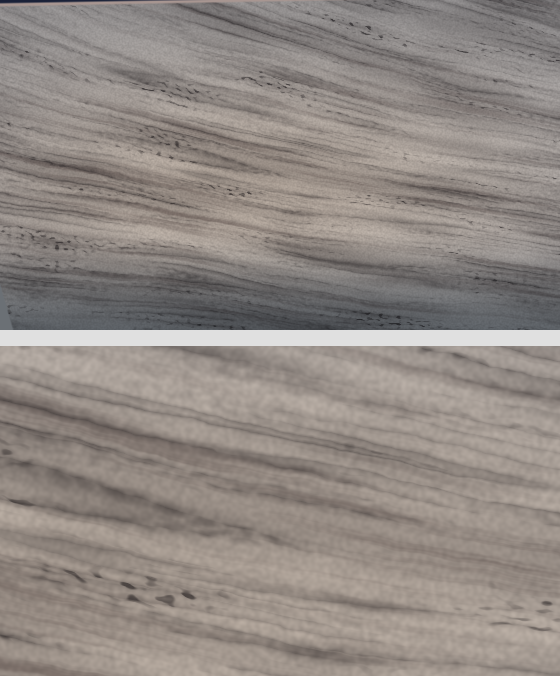
Top, the full canvas; bottom, a detail of the centre.
A Shadertoy shader for this texture:

```glsl
const vec3 PALE = vec3(0.70, 0.68, 0.665);
const vec3 TAUPE = vec3(0.57, 0.55, 0.54);
const vec3 BROWN = vec3(0.39, 0.355, 0.35);
const vec3 DARK = vec3(0.21, 0.195, 0.20);
const vec3 WARM = vec3(1.05, 1.01, 0.965);
const vec3 COOL = vec3(0.965, 0.985, 1.02);
const vec3 SHADOW = vec3(0.52, 0.565, 0.61);
const vec3 RIM = vec3(0.66, 0.59, 0.57);
const vec3 BACKDROP = vec3(0.10, 0.13, 0.22);
const vec3 SIDE = vec3(0.42, 0.44, 0.46);

const float SLOPE_LOW = 0.13;    // vein slope at the bottom
const float SLOPE_GAIN = 0.24;   // added slope towards the top
const float BEND = 0.05;         // slow waviness of the layers
const float ROUGH = 0.0035;      // ragged vein edges
const float BAND_FREQ = 7.0;
const float STRAND_FREQ = 38.0;
const float GRAIN = 0.085;
const vec2 GLOW_CENTRE = vec2(0.75, 0.42);

vec2 hashGradient(vec2 cell) {
    vec3 h = fract(cell.xyx * vec3(0.1031, 0.1030, 0.0973));
    h += dot(h, h.yzx + 33.33);
    float angle = 6.2832 * fract((h.x + h.y) * h.z);
    return vec2(cos(angle), sin(angle));
}

float gradientNoise(vec2 p) {
    vec2 i = floor(p), f = fract(p);
    vec2 u = f * f * f * (f * (f * 6.0 - 15.0) + 10.0);
    vec2 e = vec2(0.0, 1.0);
    float a = dot(hashGradient(i), f);
    float b = dot(hashGradient(i + e.yx), f - e.yx);
    float c = dot(hashGradient(i + e.xy), f - e.xy);
    float d = dot(hashGradient(i + e.yy), f - e.yy);
    return mix(mix(a, b, u.x), mix(c, d, u.x), u.y);
}

float fbm(vec2 p) {
    float sum = 0.0, amp = 1.0;
    for (int i = 0; i < 4; i++) {
        sum += amp * gradientNoise(p);
        p = p * 2.03 + 17.3;
        amp *= 0.5;
    }
    return sum;
}

// Layer coordinates: x runs along the veins, y across them
vec2 layerCoords(vec2 p) {
    float across = p.y + p.x * (SLOPE_LOW + SLOPE_GAIN * p.y);
    across += BEND * gradientNoise(vec2(p.x * 1.3, across * 2.2) + 4.7);
    across += 0.010 * gradientNoise(vec2(p.x * 5.0, across * 9.0));
    across += ROUGH * fbm(p * vec2(26.0, 45.0));
    return vec2(p.x, across);
}

// Thin line, crisp below and trailing off above
float vein(vec2 q, float width) {
    float n = gradientNoise(q);
    return exp(-abs(n) / (n > 0.0 ? width * 2.2 : width));
}

vec3 marble(vec2 p) {
    vec2 q = layerCoords(p);

    // Soft broad bands
    float band = fbm(vec2(q.x * 0.6, q.y * BAND_FREQ) + 2.4);
    float cloud = fbm(p * vec2(4.0, 7.0) + 9.0);
    vec3 color = mix(PALE, TAUPE, smoothstep(-0.45, 0.55, band + 0.25 * cloud));

    // Fine parallel strands, bundled inside the bands
    float strand = fbm(vec2(q.x * 1.1, q.y * STRAND_FREQ) + 31.0);
    float bundle = smoothstep(-0.3, 0.45, band + 0.3 * cloud);
    float streak = smoothstep(-0.1, 0.65, strand) * (0.2 + 0.8 * bundle);
    color = mix(color, BROWN, 0.68 * streak);

    // Crumbling breaks the veins into grainy runs
    float crumble = gradientNoise(vec2(q.x * 55.0, q.y * 110.0));
    float veins = 0.0;
    for (int i = 0; i < 4; i++) {
        float k = float(i);
        vec2 s = vec2(q.x * (0.5 + 0.2 * k), q.y * (9.0 + 8.0 * k)) + 13.7 * k;
        float fade = gradientNoise(vec2(q.x * 2.2, q.y * 9.0) + 5.1 * k);
        float run = smoothstep(-0.15, 0.4, fade + 0.25 * crumble);
        veins = max(veins, vein(s, 0.04 + 0.018 * k) * run);
    }
    color = mix(color, DARK, 0.66 * veins * (0.45 + 0.55 * bundle));

    // Mineral flecks strung along the veins
    float cluster = smoothstep(0.05, 0.4, gradientNoise(vec2(q.x * 3.0, q.y * 18.0) + 60.0));
    float fleck = smoothstep(0.12, 0.4, crumble) * cluster * (0.1 + 1.2 * veins);
    color = mix(color, DARK, 0.75 * min(fleck, 1.0));

    // Crystal grain on a turned grid
    vec2 g = mat2(0.8, 0.6, -0.6, 0.8) * p;
    float grain = gradientNoise(g * 165.0) + 0.5 * gradientNoise(g.yx * 83.0 + 8.0);
    return color * (1.0 + GRAIN * grain);
}

vec3 illuminate(vec3 color, vec2 p) {
    vec2 d = (p - GLOW_CENTRE) * vec2(0.9, 2.3);
    float glow = exp(-dot(d, d));
    vec3 light = mix(COOL, WARM, glow) * (0.93 + 0.09 * glow);
    light *= mix(1.0, 0.92, smoothstep(0.6, 1.0, p.y));
    return color * mix(SHADOW, light, smoothstep(-0.04, 0.31, p.y));
}

void mainImage(out vec4 fragColor, in vec2 fragCoord) {
    vec2 p = fragCoord / iResolution.y;
    float soft = 1.2 / iResolution.y;
    vec3 color = illuminate(marble(p), p);

    // Lit upper rim with the backdrop above it
    float rim = p.y - (0.981 + 0.018 * p.x);
    color = mix(color, RIM, smoothstep(-soft, soft, rim));
    color = mix(color, BACKDROP, smoothstep(-soft, soft, rim - 0.009));

    // Slanted slab edge in the lower left corner
    float side = 0.040 - 0.29 * p.y - p.x;
    color = mix(color, SIDE, smoothstep(-soft, soft, side));

    fragColor = vec4(clamp(color, 0.0, 1.0), 1.0);
}
```
